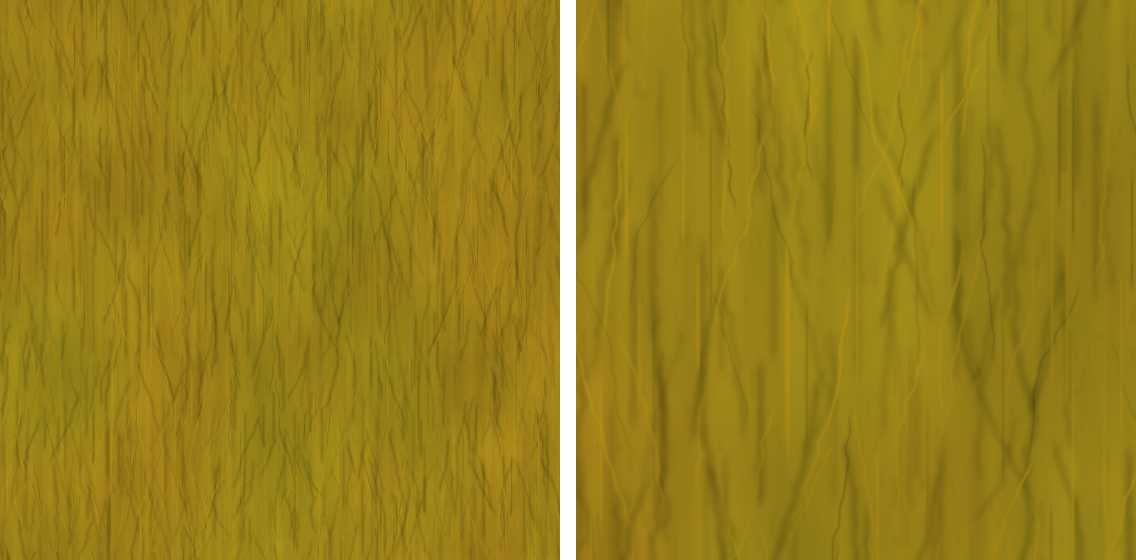
Left, the full canvas; right, a detail of the centre.
Write a WebGL 1 fragment shader that draws this texture.

```glsl
precision highp float;
uniform vec2 u_resolution;

const vec3 OLIVE = vec3(0.602, 0.527, 0.094);
const vec3 OCHRE = vec3(0.622, 0.492, 0.094);
const vec3 GOLD = vec3(0.70, 0.555, 0.08);
const vec2 CELL = vec2(0.040, 0.11);     // one strand per cell and layer
const float MAX_SLOPE = 0.38;
const float STRAIGHT_SHARE = 0.4;
const float SHADOW_WIDTH = 0.0030;
const float CRACK_WIDTH = 0.0009;
const float GOLD_WIDTH = 0.0010;
const float SHADOW_DEPTH = 0.145;
const float CRACK_DEPTH = 0.16;
const float GOLD_STRENGTH = 0.68;
const float PATCH_DEPTH = 0.20;
const float STRIPE_DEPTH = 0.085;
const float FLECK_DEPTH = 0.035;

float hash(vec2 p) {
  vec3 q = fract(vec3(p.xyx) * 0.1031);
  q += dot(q, q.yzx + 33.33);
  return fract((q.x + q.y) * q.z);
}

float noise(vec2 p) {
  vec2 i = floor(p);
  vec2 f = fract(p);
  f = f * f * (3.0 - 2.0 * f);
  float low = mix(hash(i), hash(i + vec2(1.0, 0.0)), f.x);
  float high = mix(hash(i + vec2(0.0, 1.0)), hash(i + 1.0), f.x);
  return mix(low, high, f.y);
}

float fbm(vec2 p) {
  float sum = 0.0;
  float amplitude = 0.53;
  for (int i = 0; i < 4; i++) {
    sum += amplitude * noise(p);
    p = p * 2.03 + 17.3;
    amplitude *= 0.5;
  }
  return sum;
}

// Sideways drift of a strand along its height
float wander(float y, float id) {
  float bend = noise(vec2(y * 20.0, id)) - 0.5;
  float kink = noise(vec2(y * 110.0, id + 7.0)) - 0.5;
  return 0.011 * bend + 0.0032 * kink;
}

// Coverage of one layer of scattered, mostly upright strands
float strands(vec2 p, float seed, float width) {
  p += vec2(0.0173, 0.0391) * seed;
  vec2 home = floor(p / CELL);
  float softWidth = max(width, 0.5 / u_resolution.y);
  float cover = 0.0;
  for (int j = -1; j <= 1; j++) {
    for (int i = -1; i <= 1; i++) {
      vec2 cell = home + vec2(float(i), float(j));
      vec2 key = cell + 100.0 + seed * 37.0;
      vec2 center = (cell + vec2(hash(key), hash(key + 5.3))) * CELL;
      float reach = CELL.y * mix(0.3, 0.75, hash(key + 11.7));
      float crooked = step(STRAIGHT_SHARE, hash(key + 23.1));
      float slope = (hash(key + 31.9) * 2.0 - 1.0) * MAX_SLOPE;
      float id = floor(hash(key + 43.7) * 900.0);
      float y = p.y - center.y;
      float path = center.x + crooked * (slope * y + wander(y + 2.0, id));
      float d = (p.x - path) / softWidth;
      float taper = 1.0 - smoothstep(0.7, 1.0, abs(y) / reach);
      float weight = mix(0.35, 1.0, hash(key + 57.3));
      cover = max(cover, exp(-d * d) * taper * weight);
    }
  }
  return cover;
}

void main() {
  vec2 p = gl_FragCoord.xy / u_resolution.y;

  // Broad patches of hue and shade
  float hue = fbm(p * vec2(4.6, 3.8) + 3.7);
  float shade = fbm(p * vec2(8.0, 6.0) + 41.0);
  vec3 color = mix(OLIVE, OCHRE, smoothstep(0.28, 0.75, hue));
  color *= 1.0 + PATCH_DEPTH * (shade - 0.5);

  // Fine upright grain and tiny flecks
  float stripe = noise(vec2(p.x * 110.0, p.y * 6.0 + 9.0));
  float fleck = noise(p * vec2(260.0, 90.0) + 60.0);
  color *= 1.0 + STRIPE_DEPTH * (stripe - 0.5);
  color *= 1.0 - FLECK_DEPTH * smoothstep(0.72, 0.95, fleck);

  // Soft shadows below thin cracks and gold fibres
  for (int i = 0; i < 3; i++) {
    float seed = float(i) + 1.0;
    color *= 1.0 - SHADOW_DEPTH * strands(p, seed, SHADOW_WIDTH);
  }
  color *= 1.0 - CRACK_DEPTH * strands(p, 5.0, CRACK_WIDTH);
  for (int i = 0; i < 2; i++) {
    float fibre = strands(p, float(i) + 9.0, GOLD_WIDTH);
    color = mix(color, GOLD * (0.85 + 0.3 * shade), GOLD_STRENGTH * fibre);
  }

  gl_FragColor = vec4(color, 1.0);
}
```
